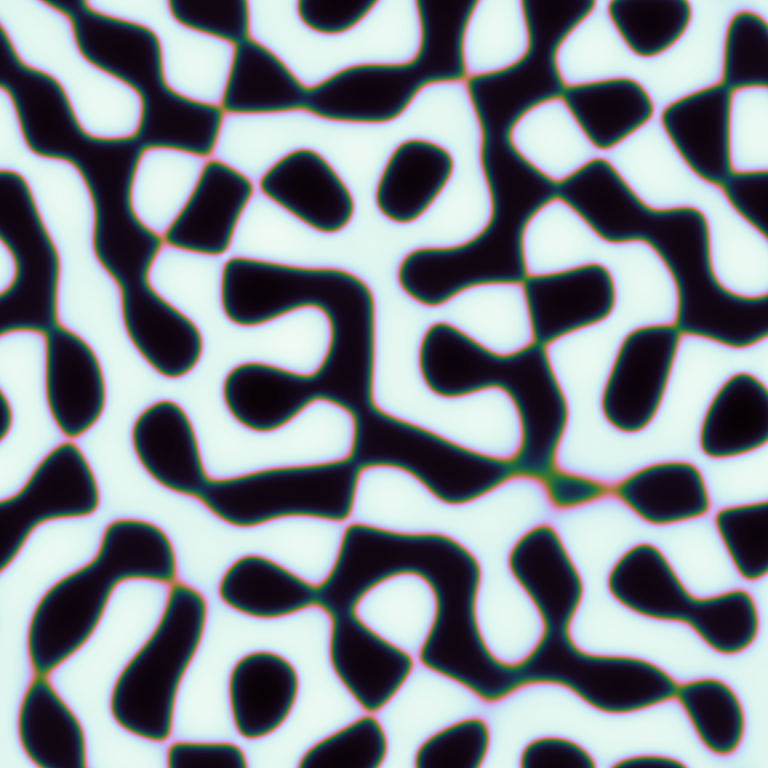
Give the GLSL for this pattern, as a WebGL 2 fragment shader.

```glsl
#version 300 es
precision highp float;
// Tileable labyrinth of dark rounded worms on a pale ground, with iridescent rims.

#define WAVES 8.0        // mean stripe repeats across the canvas
#define WAVE_SPREAD 0.8  // spread of the repeats: higher is less regular
#define MAX_WAVE 10      // largest whole-number frequency summed
#define SEED 3.7         // picks another arrangement
#define GAP_BIAS 0.22    // thins dark necks so the worms separate
#define SOFTNESS 0.35    // keeps weak necks blurred
#define RIM_WIDTH 0.36   // rim width, in radians of the stripe phase
#define DARK_LEVEL 0.055
#define LIGHT_LEVEL 0.93
#define RELIEF 0.012     // faint shading inside the flat areas

uniform vec2 u_resolution;
out vec4 fragColor;

const float TAU = 6.2831853;

float hash(vec2 p) {
  return fract(sin(dot(p, vec2(127.1, 311.7)) + SEED) * 43758.5453);
}

// Sum of whole-number plane waves on a ring of frequencies, so it wraps.
// Returns the unit-variance height in x and its scaled gradient in yz.
vec3 ringNoise(vec2 uv) {
  vec3 sum = vec3(0.0);
  float power = 0.0;
  for (int y = 0; y <= MAX_WAVE; y++) {
    for (int x = -MAX_WAVE; x <= MAX_WAVE; x++) {
      if (y == 0 && x <= 0) continue;  // opposite waves are the same
      vec2 wave = vec2(x, y);
      float offset = (length(wave) - WAVES) / WAVE_SPREAD;
      float weight = exp(-offset * offset);
      if (weight < 0.02) continue;
      float phase = TAU * (dot(wave, uv) + hash(wave));
      sum += weight * vec3(cos(phase), -sin(phase) * wave / WAVES);
      power += 0.5 * weight * weight;
    }
  }
  return sum * inversesqrt(power);
}

// Spiral through the hues from black to white with even brightness steps.
vec3 helixColor(float level) {
  float angle = TAU * (0.5 / 3.0 + 1.0 - 1.5 * level);
  float amplitude = 0.5 * level * (1.0 - level);
  vec2 turn = vec2(cos(angle), sin(angle));
  vec3 hue = vec3(dot(turn, vec2(-0.1486, 1.7828)),
                  dot(turn, vec2(-0.2923, -0.9065)),
                  1.9729 * turn.x);
  return level + amplitude * hue;
}

void main() {
  vec2 uv = gl_FragCoord.xy / u_resolution;
  vec3 field = ringNoise(uv);
  float slope2 = dot(field.yz, field.yz);

  // Dividing by the slope gives every rim a similar width.
  float height = field.x - GAP_BIAS / (1.0 + slope2);
  float phase = atan(height, sqrt(slope2 + SOFTNESS * SOFTNESS));

  float ground = 0.5 - 0.5 * tanh(phase / RIM_WIDTH);
  float level = mix(DARK_LEVEL, LIGHT_LEVEL, ground) - RELIEF * field.x;
  fragColor = vec4(clamp(helixColor(clamp(level, 0.0, 1.0)), 0.0, 1.0), 1.0);
}
```
